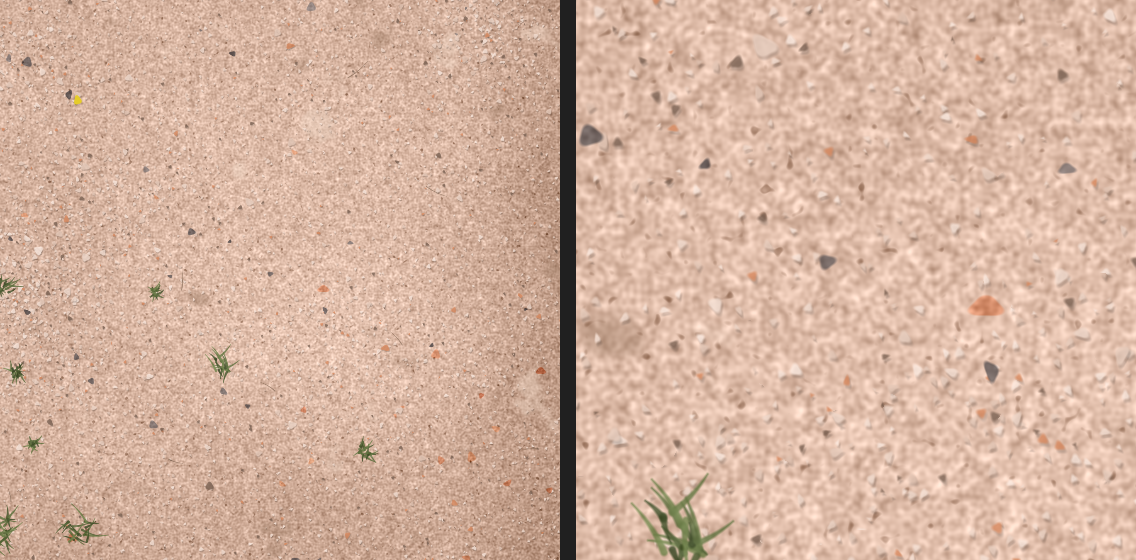
Left: the whole. Right: its middle third, enlarged.
Write a three.js fragment shader that draws this texture.

```glsl
varying vec2 vUv;

vec2 hash2(vec2 p) {
  vec3 q = fract(p.xyx * vec3(0.1031, 0.1030, 0.0973));
  q += dot(q, q.yzx + 33.33);
  return fract((q.xx + q.yz) * q.zy);
}

float corner(vec2 cell, vec2 f, vec2 o) {
  return dot(hash2(cell + o) * 2.0 - 1.0, f - o);
}

float gradientNoise(vec2 p) {
  vec2 c = floor(p), f = fract(p);
  vec2 u = f * f * f * (f * (f * 6.0 - 15.0) + 10.0);
  return mix(mix(corner(c, f, vec2(0, 0)), corner(c, f, vec2(1, 0)), u.x),
             mix(corner(c, f, vec2(0, 1)), corner(c, f, vec2(1, 1)), u.x), u.y);
}

float fbm(vec2 p) {
  float sum = 0.0, amp = 1.0;
  for (int i = 0; i < 4; i++) {
    sum += amp * gradientNoise(p);
    p = p * 2.1 + 17.3;
    amp *= 0.55;
  }
  return sum;
}

float bump(vec2 p, vec2 center, vec2 size) {
  vec2 d = (p - center) / size;
  return exp(-dot(d, d));
}

// Scattered irregular stones: x = coverage, y = random id
vec2 stones(vec2 p, float cells, float density) {
  vec2 q = p * cells, cell = floor(q), best = vec2(0.0);
  for (int y = -1; y <= 1; y++) {
    for (int x = -1; x <= 1; x++) {
      vec2 id = cell + vec2(x, y);
      vec2 pick = hash2(id + cells * 1.7 + 57.3);
      if (pick.x > density) continue;
      vec2 d = q - id - hash2(id + cells);
      vec2 shape = hash2(id + cells * 2.3 + 11.9);
      float a = 6.2832 * pick.y;
      d = mat2(cos(a), sin(a), -sin(a), cos(a)) * d;
      d.y *= 1.0 + 0.7 * shape.y;
      float r = length(d) * (1.0 + 0.16 * sin(3.0 * atan(d.y, d.x) + a * 5.0));
      float radius = 0.1 + 0.26 * shape.x, feather = 0.0013 * cells;
      float cover = 1.0 - smoothstep(radius - feather, radius + feather, r);
      if (cover > best.x) best = vec2(cover, fract(pick.y * 17.0 + shape.y));
    }
  }
  return best;
}

vec3 pebbleColor(float id) {
  vec3 c = mix(vec3(0.87, 0.75, 0.68), vec3(0.98, 0.91, 0.87), fract(id * 7.0));
  c = mix(c, vec3(0.84, 0.54, 0.38), step(0.86, id));
  return mix(c, vec3(0.50, 0.40, 0.34), step(0.91, id));
}

// Tapered, slightly bent stroke
float blade(vec2 d, float angle, float len, float width) {
  vec2 dir = vec2(cos(angle), sin(angle));
  float along = dot(d, dir), t = clamp(along / len, 0.0, 1.0);
  float across = dot(d, vec2(-dir.y, dir.x)) - 0.2 * len * t * t;
  float w = width * (1.0 - 0.75 * t);
  return 1.0 - smoothstep(w - 0.001, w + 0.001, length(vec2(along - len * t, across)));
}

void main() {
  vec2 p = vUv;
  float broad = fbm(p * 4.0 + 3.0), rough = fbm(p * 28.0);

  // Packed soil with broad light and fine grain
  float tone = 0.05 * broad + 0.03 * rough;
  tone += 0.045 * bump(p, vec2(0.5, 0.55), vec2(0.35)) - 0.09 * smoothstep(0.78, 1.0, p.x);
  tone -= 0.04 * (1.0 - smoothstep(0.0, 0.3, p.y));
  tone += 0.2 * gradientNoise(p * 230.0) + 0.16 * gradientNoise(p * 115.0 + 9.0);
  tone += 0.08 * gradientNoise(p * 48.0 + 5.0);
  tone -= 0.22 * smoothstep(0.3, 0.55, gradientNoise(p * 140.0 + 31.0));
  vec3 color = vec3(0.838, 0.700, 0.622) + tone * vec3(0.95, 1.0, 1.04);

  // Pale dusty patches and brown stains
  float dust = smoothstep(0.4, 0.62, fbm(p * 6.0 + 41.0) + 0.15 * rough);
  float stain = smoothstep(0.38, 0.7, fbm(p * 7.0 + 83.0) + 0.25 * rough);
  color = mix(color, vec3(0.92, 0.82, 0.75), 0.5 * dust);
  color = mix(color, vec3(0.57, 0.44, 0.35), 0.4 * stain);

  // Gravel gathers in drifts
  float gravel = bump(p, vec2(0.04, 0.43), vec2(0.11, 0.14)) + 0.7 * bump(p, vec2(0.86, 0.95), vec2(0.08));
  gravel += 0.5 * bump(p, vec2(0.17, 0.63), vec2(0.13, 0.1)) + 0.5 * bump(p, vec2(0.04, 0.9), vec2(0.09));
  gravel = clamp(gravel + 0.25 * rough * gravel, 0.0, 1.0);
  float loose = 0.14 + 0.16 * smoothstep(-0.1, 0.5, broad);
  for (int i = 0; i < 3; i++) {
    float k = float(i), cells = 125.0 / pow(1.6, k);
    float density = loose / pow(3.0, k) + gravel * (0.5 - 0.1 * k);
    float shadow = stones(p + vec2(-0.001, 0.002), cells, density).x;
    vec2 s = stones(p, cells, density);
    color *= 1.0 - 0.16 * shadow;
    color = mix(color, pebbleColor(s.y) + 0.1 * tone, 0.85 * s.x);
  }

  // Sparse brick chips, dark stones and yellow petals
  float litter = bump(p, vec2(0.7, 0.2), vec2(0.35, 0.1)) + bump(p, vec2(0.15, 0.62), vec2(0.1, 0.04));
  vec2 chip = stones(p, 34.0, 0.01 + 0.06 * litter);
  color = mix(color, mix(vec3(0.76, 0.40, 0.26), vec3(0.90, 0.63, 0.47), chip.y) + tone, 0.8 * chip.x);
  vec2 dark = stones(p, 42.0, 0.013);
  color = mix(color, mix(vec3(0.26, 0.23, 0.23), vec3(0.55, 0.50, 0.49), dark.y) + 0.5 * tone, 0.85 * dark.x);
  color = mix(color, vec3(0.90, 0.80, 0.16), stones(p, 29.0, 0.003).x);

  // Dry twigs
  for (int i = 0; i < 8; i++) {
    vec2 h = hash2(vec2(float(i), 4.7));
    float twig = blade(p - h, 6.2832 * fract(h.x * 13.0), 0.02 + 0.03 * h.y, 0.0009);
    color = mix(color, vec3(0.45, 0.35, 0.27), 0.6 * twig);
  }

  // Grass tufts, mostly along the left side
  for (int i = 0; i < 9; i++) {
    float k = float(i);
    vec2 root = vec2(0.75 * pow(fract(k * 0.618 + 0.1), 3.0), 0.04 + 0.58 * fract(k * 0.755));
    float size = 0.014 + 0.02 * fract(k * 0.16) + 0.016 * (1.0 - smoothstep(0.04, 0.14, root.y));
    if (distance(p, root) > size * 2.0) continue;
    for (int j = 0; j < 18; j++) {
      vec2 h = hash2(vec2(float(j) + 0.5, k * 3.1));
      vec2 start = root + (hash2(h * 91.0) - 0.5) * size * 0.9;
      float leaf = blade(p - start, 6.2832 * h.x, size * (0.35 + 0.7 * h.y), 0.0022);
      vec3 green = mix(vec3(0.22, 0.27, 0.14), vec3(0.46, 0.53, 0.31), h.y);
      color = mix(color, green + 0.4 * tone, 0.85 * leaf);
    }
  }

  gl_FragColor = vec4(clamp(color, 0.0, 1.0), 1.0);
}
```
